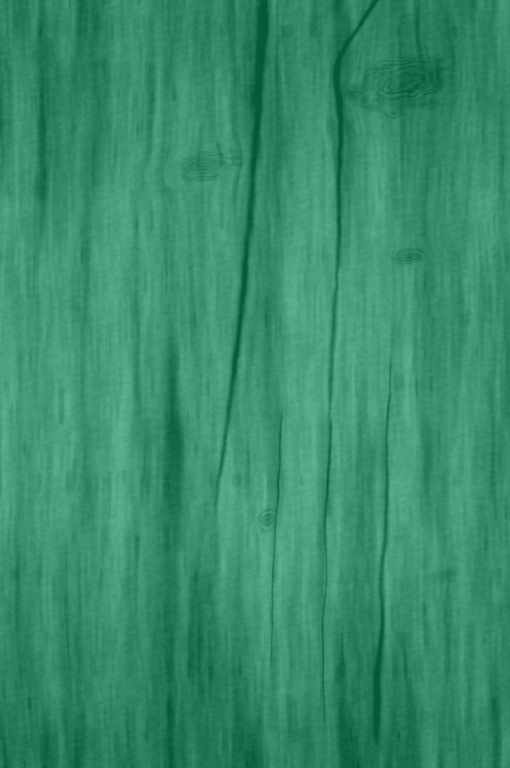
A WebGL 2 fragment shader for this texture:

```glsl
#version 300 es
precision highp float;

uniform vec2 u_resolution;
out vec4 outColor;

const int CRACKS = 5;
const int KNOTS = 4;

// Crack ends: top x, top y, bottom x, bottom y
const vec4 crackEnds[CRACKS] = vec4[](
    vec4(0.347, 1.03, 0.277, 0.315), vec4(0.455, 1.03, 0.427, 0.420),
    vec4(0.508, 0.54, 0.488, 0.015), vec4(0.370, 0.47, 0.352, 0.120),
    vec4(0.430, 0.46, 0.421, 0.040));
// Crack form: top width, bottom width, bow, kink at the top
const vec4 crackForm[CRACKS] = vec4[](
    vec4(0.0060, 0.0016, 0.008, 0.0), vec4(0.0026, 0.0022, 0.000, 0.040),
    vec4(0.0004, 0.0046, 0.002, 0.0), vec4(0.0007, 0.0006, -0.003, 0.0),
    vec4(0.0013, 0.0004, -0.002, 0.0));
// Knots: centre and radii
const vec4 knots[KNOTS] = vec4[](
    vec4(0.267, 0.785, 0.040, 0.020), vec4(0.520, 0.890, 0.054, 0.038),
    vec4(0.534, 0.665, 0.020, 0.011), vec4(0.349, 0.323, 0.012, 0.016));

float hash(vec2 p) {
    vec3 q = fract(p.xyx * vec3(0.1031, 0.1030, 0.0973));
    q += dot(q, q.yzx + 33.33);
    return fract((q.x + q.y) * q.z);
}

// Value noise centred on zero
float noise(vec2 p) {
    vec2 i = floor(p), f = fract(p);
    f = f * f * (3.0 - 2.0 * f);
    float low = mix(hash(i), hash(i + vec2(1, 0)), f.x);
    float high = mix(hash(i + vec2(0, 1)), hash(i + vec2(1, 1)), f.x);
    return mix(low, high, f.y) - 0.5;
}

float gauss(float x) {
    return exp(-x * x);
}

// Position in a slightly tilted unit circle around the knot
vec2 knotSpace(vec2 p, vec4 knot) {
    vec2 d = p - knot.xy;
    d.y -= 0.2 * d.x;
    return d / knot.zw;
}

// Pull grain lines apart around a knot
float grainShift(vec2 p, vec4 knot) {
    vec2 d = knotSpace(p, knot);
    return -0.4 * d.x * knot.z * exp(-0.7 * dot(d, d));
}

// Broken, mostly level rings inside a ragged dark edge
float knotShade(vec2 p, vec4 knot) {
    vec2 d = knotSpace(p, knot);
    float ragged = noise(p * vec2(35.0, 80.0)) + 0.5 * noise(p * vec2(80.0, 190.0));
    float r = length(d) + 0.45 * ragged;
    float inside = 1.0 - smoothstep(0.8, 1.2, r);
    float level = length(d * vec2(0.6, 1.0)) + 0.5 * ragged;
    float rings = sin(level * (10.0 + 300.0 * knot.z));
    rings *= 0.6 + noise(p * vec2(50.0, 90.0) + 9.0);
    float rim = gauss((r - 0.95) * 5.0) * max(0.0, 0.4 + 1.6 * noise(p * 50.0));
    float heart = gauss(r * 2.0) * 0.001 / (0.012 + knot.z);
    return inside * (0.045 * rings - 0.03) - 0.07 * rim - 2.2 * heart;
}

float crackShade(vec2 p, vec4 ends, vec4 form, float pixel) {
    float t = (ends.y - p.y) / (ends.y - ends.w);
    float s = clamp(t, 0.0, 1.0);
    float x = mix(ends.x, ends.z, s) + form.z * sin(3.14159 * s);
    x += form.w * (1.0 - smoothstep(0.0, 0.2, s)) - 0.3 * form.w * gauss((s - 0.19) * 12.0);
    x += 0.005 * noise(vec2(ends.x * 90.0, p.y * 16.0));
    x += 0.0018 * noise(vec2(ends.x * 50.0, p.y * 70.0));
    float width = mix(form.x, form.y, s) * (1.0 + 0.6 * noise(vec2(ends.x * 70.0, p.y * 30.0)));
    float soft = width + 0.5 * pixel;
    float dx = p.x - x;
    float line = gauss(dx / soft) * width / soft;
    float halo = gauss(dx / (0.006 + width));
    float lip = gauss((dx - 2.2 * soft) / (1.3 * soft));
    float extent = smoothstep(0.0, 0.04, t) * (1.0 - smoothstep(0.9, 1.0, t));
    return extent * (0.03 * lip * width / soft - 0.21 * line - 0.02 * halo);
}

// Narrow dark streaks of uneven length
float streaks(vec2 p, vec2 scale, float seed) {
    return smoothstep(0.18, 0.44, noise(p * scale + seed));
}

// Broad bands, fibres and flecks
float grain(vec2 p) {
    p.x += 0.012 * noise(p * vec2(6.0, 4.0)) + 0.003 * noise(p * vec2(20.0, 14.0));
    float v = 0.085 * noise(p * vec2(17.0, 2.2));
    v += 0.085 * noise(p * vec2(45.0, 3.5) + 17.0);
    v += 0.07 * noise(p * vec2(105.0, 8.0) + 41.0);
    v += 0.065 * noise(p * vec2(240.0, 30.0) + 73.0);
    v -= 0.085 * streaks(p, vec2(36.0, 2.4), 91.0);
    v -= 0.055 * streaks(p, vec2(72.0, 5.0), 57.0);
    v -= 0.05 * smoothstep(0.33, 0.47, noise(p * vec2(110.0, 24.0) + 120.0));
    return v + 0.014;
}

// Broad light across the board
float boardLight(vec2 uv) {
    float bottom = 1.0 - smoothstep(0.0, 0.36, uv.y);
    float top = smoothstep(0.72, 1.0, uv.y);
    float side = smoothstep(0.32, 0.5, abs(uv.x - 0.5));
    return 0.036 - 0.095 * bottom - 0.07 * top - 0.025 * side;
}

void main() {
    vec2 p = gl_FragCoord.xy / u_resolution.y;
    float pixel = 1.0 / u_resolution.y;

    vec2 flow = p;
    float shade = boardLight(gl_FragCoord.xy / u_resolution);
    for (int i = 0; i < KNOTS; i++) {
        flow.x += grainShift(p, knots[i]);
        shade += knotShade(p, knots[i]);
    }
    shade += grain(flow);

    // Surface roughness, skewed off the canvas axes
    vec2 skewed = vec2(p.x + 0.3 * p.y, p.y - 0.25 * p.x);
    shade += 0.035 * noise(skewed * vec2(260.0, 330.0)) + 0.022 * noise(skewed * vec2(70.0, 210.0));

    for (int i = 0; i < CRACKS; i++) {
        shade += crackShade(p, crackEnds[i], crackForm[i], pixel);
    }

    vec3 green = vec3(0.217, 0.557, 0.427);
    outColor = vec4(green + clamp(shade, -0.20, 0.14), 1.0);
}
```
